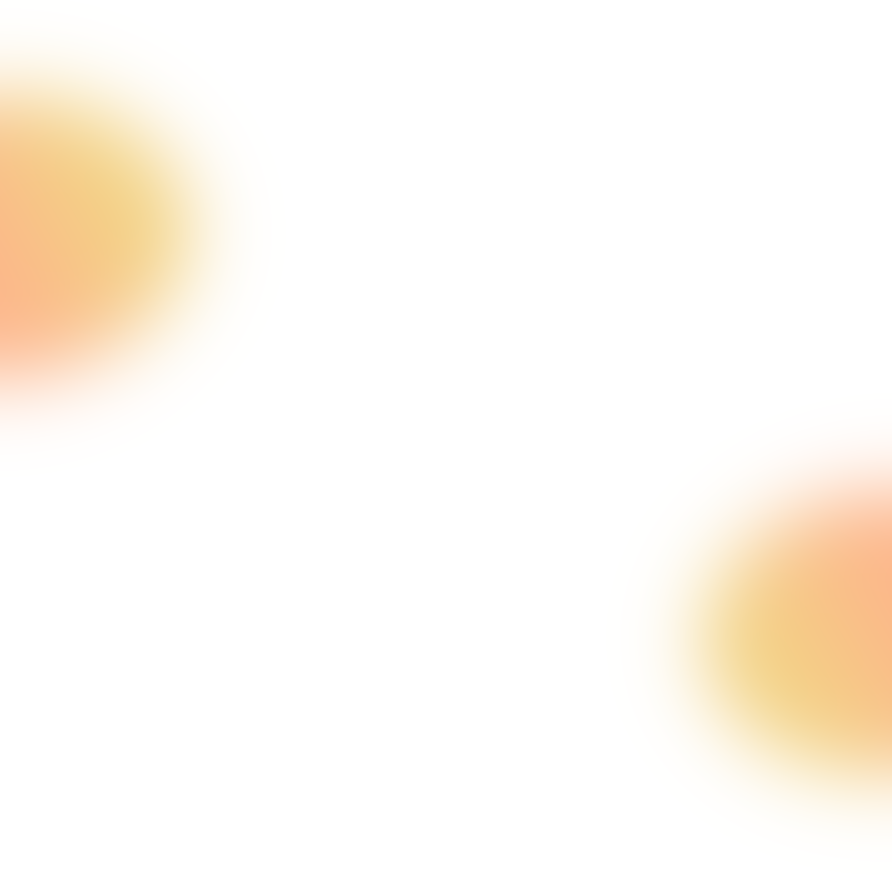
Reproduce this background procedurally as a WebGL 1 fragment shader.

```glsl
precision highp float;
// Two soft amber glows on white, half hidden behind the left and right edges.

uniform vec2 u_resolution;

const vec3 WHITE = vec3(1.0);
const vec3 PEACH = vec3(0.99, 0.71, 0.54);
const vec3 GOLD = vec3(0.95, 0.825, 0.52);

const vec2 GLOW_RADII = vec2(0.206, 0.156);
const float GLOW_BLUR = 0.043;
const float GLOW_TILT = 0.07;

vec2 rotate(vec2 p, float angle) {
  float c = cos(angle);
  float s = sin(angle);
  return vec2(c * p.x + s * p.y, c * p.y - s * p.x);
}

// Approximate signed distance to an ellipse, negative inside
float ellipseDistance(vec2 p, vec2 radii) {
  float k = length(p / radii);
  float slope = length(p / (radii * radii));
  return k * (k - 1.0) / max(slope, 0.0001);
}

// Coverage of a Gaussian-blurred edge
float blurredEdge(float dist, float sigma) {
  float x = clamp(dist / sigma, -6.0, 6.0);
  return 1.0 / (1.0 + exp(1.5976 * x + 0.0706 * x * x * x));
}

// Blends one glow over a base colour; p is relative to the glow centre
vec3 addGlow(vec3 base, vec2 p, vec2 radii, float tilt, float blur) {
  float dist = ellipseDistance(rotate(p, tilt), radii);
  float warmth = smoothstep(-0.08, 0.18, dot(p, vec2(0.85, 0.5)));
  return mix(base, mix(PEACH, GOLD, warmth), blurredEdge(dist, blur));
}

void main() {
  vec2 uv = gl_FragCoord.xy / u_resolution.y;
  float aspect = u_resolution.x / u_resolution.y;
  vec2 leftCentre = vec2(0.0, 0.736);
  vec2 rightCentre = vec2(aspect, 0.293);

  // The right glow is the left one turned half way round
  vec3 color = addGlow(WHITE, uv - leftCentre, GLOW_RADII, GLOW_TILT, GLOW_BLUR);
  color = addGlow(color, rightCentre - uv, GLOW_RADII, GLOW_TILT, GLOW_BLUR);

  gl_FragColor = vec4(color, 1.0);
}
```
